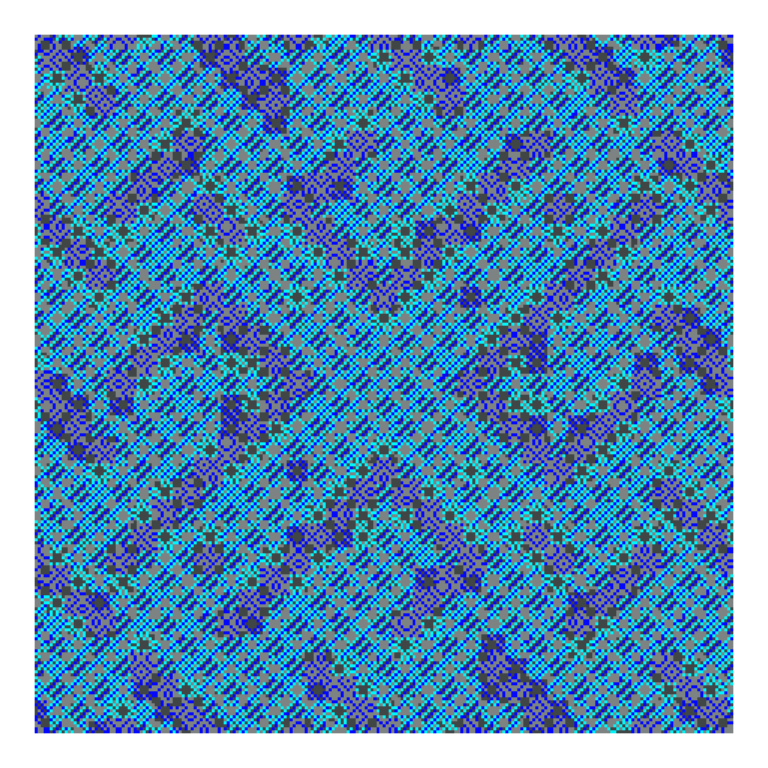
Write a WebGL 2 fragment shader that draws this pattern.

```glsl
#version 300 es
precision highp float;
// A square of fine woven cells: diagonal stripes and knots crossed by zigzag bands.

#define MARGIN 0.044922   // blank border, share of the canvas
#define CELLS 233.0       // woven cells per side
#define BLOCKS 32.0       // texture blocks per side
#define REPEAT 8.0        // blocks per band repeat, giving 4 repeats per side
#define INNER_RING 8.5    // half width of the central ring, in blocks
#define SPINE_SPREAD 0.16 // growth of the band spine, in blocks
#define KNOT_RADIUS 1.6   // half width of a knot, in cells
#define KNOT_WEAR 0.12    // share of knots left out
#define BAND_WEAR 0.28    // share of band edge blocks left out
#define SAMPLES 3         // antialiasing samples per pixel side

uniform vec2 u_resolution;
out vec4 fragColor;

const vec3 WHITE = vec3(1.0);
const vec3 GRAY = vec3(0.49, 0.51, 0.51);
const vec3 CYAN = vec3(0.01, 0.96, 0.98);
const vec3 BLUE = vec3(0.01, 0.03, 0.98);
const vec3 DARK = vec3(0.25, 0.27, 0.27);
const vec3 SLATE = vec3(0.24, 0.24, 0.30);

float hash(vec2 p) {
  vec3 h = fract(vec3(p.xyx) * 0.1031);
  h += dot(h, h.yzx + 33.33);
  return fract((h.x + h.y) * h.z);
}

// Half turn symmetry about the centre.
vec2 foldTurn(vec2 p) {
  return p.x + p.y < 0.0 || (p.x + p.y == 0.0 && p.x < 0.0) ? p : -p;
}

// Block steps from the nearest zigzag band; zero is its spine.
float bandDistance(vec2 block) {
  vec2 a = abs(block);
  vec2 f = vec2(max(a.x, a.y), min(a.x, a.y));
  if (f.x < INNER_RING && f.x + f.y < 13.0)
    return min(abs(f.x - f.y - 4.0), abs(f.x + f.y - 8.0) + 1.0);
  vec2 g = foldTurn(block);
  float falling = mod(g.x - g.y + 0.5 * REPEAT, REPEAT);
  float rising = mod(g.x + g.y, REPEAT);
  float strand = mod(g.x, REPEAT) < 0.5 * REPEAT ? falling : rising;
  return abs(strand - 0.5 * REPEAT);
}

// True inside a spine block or just beyond its sides.
bool nearSpine(vec2 p) {
  float nearest = REPEAT;
  for (int i = 0; i < 4; i++) {
    vec2 side = vec2(i % 2, i / 2) * 2.0 - 1.0;
    nearest = min(nearest, bandDistance(floor(p + 0.5 + side * SPINE_SPREAD)));
  }
  return nearest < 0.5;
}

// Gray ground with short blue strokes that turn from tile to tile.
vec3 basketWeave(vec2 cell) {
  vec2 tile = floor(cell / 4.0);
  float turn = mod(tile.x + tile.y, 2.0) < 0.5 ? 1.0 : -1.0;
  return mod(cell.x + turn * cell.y, 3.0) < 0.5 ? BLUE : GRAY;
}

// Checked blocks along the band, either teal or deep blue.
vec3 bandEdge(vec2 cell, bool teal) {
  bool odd = mod(cell.x + cell.y, 2.0) > 0.5;
  bool accent = mod(cell.x - cell.y, 4.0) < 0.5;
  if (teal) return odd ? CYAN : (accent ? GRAY : DARK);
  return odd ? BLUE : (accent ? GRAY : SLATE);
}

// Diagonal stripes, with gray knots gathered in clusters.
vec3 stripedGround(vec2 cell, vec2 p) {
  float stripe = mod(cell.x + cell.y, 4.0);
  bool dash = mod(cell.x, 2.0) < 0.5;
  vec2 wave = cos(3.14159 * p);
  bool cluster = wave.x * wave.y > -0.22;
  float pitch = 0.5 * CELLS / BLOCKS;
  vec2 knot = floor(cell / pitch + 0.5);
  // The nearest knot of a diagonal lattice.
  vec2 offset = abs(cell - knot * pitch);
  bool onLattice = mod(knot.x + knot.y, 2.0) < 0.5;
  bool kept = hash(foldTurn(knot) + 117.0) > KNOT_WEAR;
  if (cluster && onLattice && kept && max(offset.x, offset.y) < KNOT_RADIUS)
    return GRAY;
  if (stripe < 0.5) return CYAN;
  if (stripe < 1.5) return cluster ? BLUE : DARK;
  if (stripe < 2.5) return cluster ? CYAN : BLUE;
  return dash ? DARK : GRAY;
}

// Colour of one cell; cell counts from the centre, y downward.
vec3 weave(vec2 cell) {
  float blockCells = CELLS / BLOCKS;
  vec2 p = cell / blockCells;
  vec2 block = floor(p + 0.5);
  float chance = hash(foldTurn(block) + 105.0);
  bool spine = nearSpine(p);
  bool edge = bandDistance(block) < 1.5 && chance > BAND_WEAR;
  if (!spine && !edge) return stripedGround(cell, p);

  // Dark squares at the corners and centres of band blocks.
  vec2 corner = abs(fract(p) - 0.5) * blockCells;
  vec2 middle = abs(p - block) * blockCells;
  bool cornerKept = hash(foldTurn(floor(p) + 0.5) + 131.0) > 0.35;
  if (cornerKept && max(corner.x, corner.y) < 1.5) return DARK;
  if (spine) return basketWeave(cell);
  if (max(middle.x, middle.y) < 1.5) return DARK;
  return bandEdge(cell, chance > 0.6);
}

vec3 canvasColor(vec2 uv) {
  vec2 q = (uv - MARGIN) / (1.0 - 2.0 * MARGIN);
  if (min(q.x, q.y) < 0.0 || max(q.x, q.y) >= 1.0) return WHITE;
  vec2 cell = floor(q * CELLS) - floor(0.5 * CELLS);
  return weave(vec2(cell.x, -cell.y));
}

void main() {
  vec3 sum = vec3(0.0);
  for (int i = 0; i < SAMPLES * SAMPLES; i++) {
    vec2 shift = (vec2(i % SAMPLES, i / SAMPLES) + 0.5) / float(SAMPLES) - 0.5;
    sum += canvasColor((gl_FragCoord.xy + shift) / u_resolution);
  }
  fragColor = vec4(sum / float(SAMPLES * SAMPLES), 1.0);
}
```
